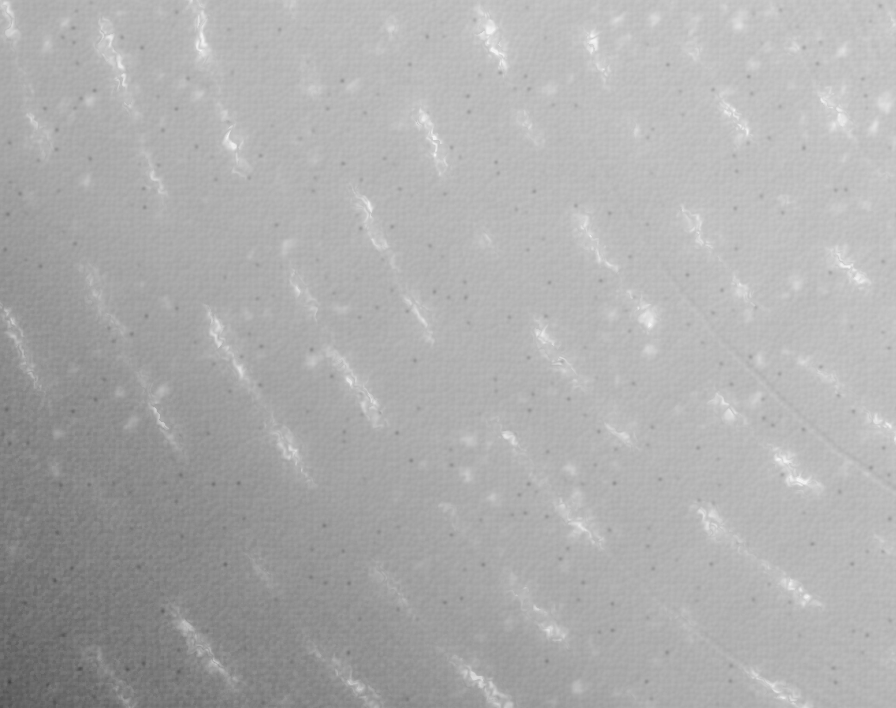
Reproduce this texture procedurally as a WebGL 1 fragment shader.

```glsl
precision highp float;
// Soft grey film with fine relief grain and broken bright flecks along curved diagonal lanes.
uniform vec2 u_resolution;

vec2 hash2(vec2 p) {
  vec2 h = vec2(dot(p, vec2(127.1, 311.7)), dot(p, vec2(269.5, 183.3)));
  return fract(sin(h) * 4375.85);
}

// Cellular noise: x = distance to the nearest seed, y = random value of that seed.
vec2 cells(vec2 p) {
  vec2 base = floor(p), best = vec2(9.0, 0.0);
  for (int j = -1; j <= 1; j++) {
    for (int i = -1; i <= 1; i++) {
      vec2 cell = base + vec2(float(i), float(j));
      vec2 rnd = hash2(cell);
      float dist = length(cell + 0.15 + 0.7 * rnd - p);
      if (dist < best.x) best = vec2(dist, fract(rnd.x * 7.3 + rnd.y * 3.1));
    }
  }
  return best;
}

// Layered sines, a cheap smooth wobble in about -1..1.
float wobble(vec2 p) {
  return 0.45 * sin(p.x + 1.7 * sin(p.y * 0.8)) + 0.35 * sin(p.y * 1.9 + 1.3 * sin(p.x * 1.4))
       + 0.2 * sin(p.x * 3.1 - p.y * 2.7);
}

float grainHeight(vec2 p) {
  return cells(p * 115.0).x + 0.7 * cells(p * 58.0 + 7.0).x;
}

// Small soft spots; only seeds whose random value exceeds the threshold show.
float spots(vec2 p, float threshold, float size) {
  vec2 c = cells(p);
  return smoothstep(threshold, 1.0, c.y) * exp(-c.x * c.x / (size * size));
}

// Bright wisps, gathered in clumps along evenly spaced arcs.
float laneFlecks(vec2 arc, vec2 p) {
  float radius = arc.x + 0.006 * wobble(p * 38.0) + 0.003 * wobble(p * 130.0);
  float lane = radius / 0.13 - 0.4;
  float id = floor(lane);
  float across = (fract(lane) - 0.5) * 0.13;
  vec2 rnd = hash2(vec2(id, 4.0));
  float clump = 0.5 + 0.3 * sin(arc.y * 15.0 + rnd.x * 40.0) + 0.3 * sin(arc.y * 34.0 + rnd.y * 40.0);
  clump = smoothstep(0.25, 1.0, clump) * (0.55 + 0.45 * rnd.x);
  vec2 q = vec2(arc.y * 34.0, across * 75.0 + id * 13.0);
  q += 0.35 * vec2(wobble(p * 120.0), wobble(p.yx * 140.0 + 5.0));
  float wisp = spots(q, 0.15, 0.36) + 0.6 * spots(q * 2.1 + 3.0, 0.2, 0.4);
  float core = exp(-across * across / 0.00010);
  float halo = exp(-across * across / 0.0006);
  return clump * (core * (0.2 + 1.1 * wisp) + halo * (0.10 + 0.3 * wisp));
}

void main() {
  vec2 p = gl_FragCoord.xy / u_resolution.y;
  float side = gl_FragCoord.x / u_resolution.x;

  // Lighting: dark lower left corner, pale upper right
  float lit = side * 1.2 + p.y + 0.03 * wobble(p * 5.0);
  float grey = 0.795 - 0.385 * exp(-1.25 * lit);
  grey -= 0.045 * (1.0 - smoothstep(0.45, 0.95, lit));
  float shade = 1.0 - smoothstep(0.1, 0.9, lit);

  // Arc coordinates: radius, then length along the arc
  vec2 q = vec2(2.03, 1.42) - p;
  vec2 arc = vec2(length(q), atan(q.y, q.x) * 1.7);

  // Embossed grain and soft mottling
  float relief = grainHeight(p) - grainHeight(p + vec2(0.0022, -0.0026));
  grey += relief * (0.034 + 0.02 * shade);
  grey += 0.006 * wobble(p * 21.0) + 0.004 * wobble(p * 75.0 + 2.0);
  grey += (cells(p * 190.0).y - 0.5) * (0.010 + 0.035 * shade);

  // Faint parallel scratches near the right and lower edges
  float worn = max(smoothstep(1.2, 0.95, arc.x), smoothstep(0.4, 0.0, p.y) * 0.7);
  float patchy = smoothstep(-0.3, 0.6, wobble(p * 9.0 + 4.0));
  float bent = arc.x + 0.003 * wobble(p * 25.0);
  grey += worn * patchy * (0.008 * sin(bent * 390.0) + 0.006 * sin(bent * 233.0 + 2.0));

  // Paired grooves: a dark line beside a light one
  float groove = (fract(bent / 0.325 - 0.66) - 0.5) * 0.325;
  float edge = exp(-pow((groove - 0.004) / 0.003, 2.0)) - exp(-pow((groove + 0.004) / 0.003, 2.0));
  grey += 0.026 * edge * smoothstep(0.55, 1.1, side + 0.35 * (1.0 - p.y)) * (0.4 + 0.6 * patchy);

  // Bright flecks on the lanes, loose specks between them, rare dark pits
  float flecks = laneFlecks(arc, p);
  vec2 bentP = p + 0.006 * vec2(wobble(p * 70.0), wobble(p.yx * 85.0));
  float loose = spots(bentP * 19.0, 0.62, 0.17) + 0.5 * spots(bentP * 33.0 + 9.0, 0.6, 0.22);
  loose *= smoothstep(-0.35, 0.5, wobble(p * 7.0 + 1.0));
  grey += 0.20 * min(flecks, 1.1) + 0.11 * loose;
  grey -= 0.12 * spots(p * 42.0 + 17.0, 0.72, 0.13);

  gl_FragColor = vec4(vec3(clamp(grey, 0.0, 0.95)), 1.0);
}
```
